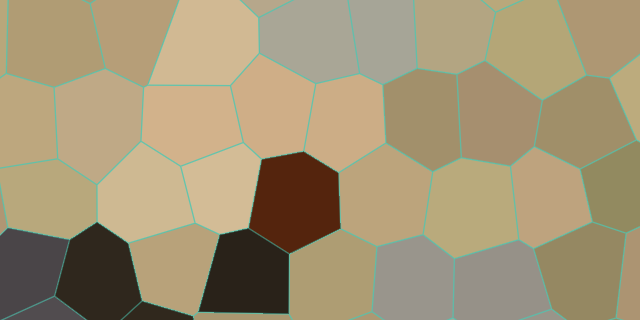
Write a Shadertoy shader that draws this background.

```glsl
// Irregular mosaic of flat earth-toned Voronoi cells with hairline teal seams.
// Sites sit on a staggered, jittered grid; each cell takes one colour from
// soft regional fields, and exact bisector distances draw the seams.

vec3 hash32(vec2 p)
{
    vec3 q = fract(p.xyx * vec3(0.1031, 0.1030, 0.0973));
    q += dot(q, q.yxz + 33.33);
    return fract((q.xxy + q.yzz) * q.zyx);
}

// Site of a grid cell, in grid units; alternate rows are staggered
vec2 sitePosition(vec2 id)
{
    vec2 stagger = vec2(0.5 * mod(id.y, 2.0) - 0.25, 0.0);
    return id + 0.5 + stagger + 0.56 * (hash32(id + 17.0).xy - 0.5);
}

vec3 cellColor(vec2 id, vec2 site)
{
    vec3 h = hash32(id + 71.0);

    // Olive to tan ground, with a little warm or green drift
    vec3 color = mix(vec3(0.58, 0.52, 0.38), vec3(0.75, 0.67, 0.50), h.x);
    color += (h.y - 0.5) * vec3(0.06, 0.0, 0.04);

    // Warm glow from peach to cream, left of the middle
    vec2 toGlow = site - vec2(0.72, 0.66);
    vec3 glow = mix(vec3(0.83, 0.69, 0.54), vec3(0.87, 0.81, 0.66), h.z * h.z);
    color = mix(color, glow, exp(-4.0 * dot(toGlow, toGlow)));

    // Cool grey at both ends of a leaning band
    float bandDistance = abs(site.x - 1.43 + 0.3 * site.y);
    float mist = (1.0 - smoothstep(0.14, 0.28, bandDistance))
               * smoothstep(0.18, 0.32, abs(site.y - 0.5));
    color = mix(color, mix(vec3(0.58, 0.56, 0.53), vec3(0.67, 0.67, 0.61), h.y), mist);

    // Broken run of shadow along the lower left, capped by one ember cell
    if (id.y < 0.5 && id.x < 3.5 && abs(id.x - 2.0) > 0.5) {
        vec3 shade = mix(vec3(0.29, 0.27, 0.28), vec3(0.18, 0.15, 0.11), step(0.5, id.x));
        color = shade * (0.88 + 0.24 * h.x);
    }
    if (distance(id, vec2(3.0, 1.0)) < 0.5) color = vec3(0.33, 0.14, 0.05);
    return color;
}

void mainImage(out vec4 fragColor, in vec2 fragCoord)
{
    const float cellsPerHeight = 4.0;
    vec2 p = fragCoord / iResolution.y * cellsPerHeight;

    // Nearest site
    vec2 nearId = vec2(0.0), nearSite = vec2(0.0);
    float nearest = 1e3;
    for (int j = -2; j <= 2; j++)
    for (int i = -2; i <= 2; i++) {
        vec2 id = floor(p) + vec2(i, j);
        vec2 site = sitePosition(id);
        float d = distance(p, site);
        if (d < nearest) {
            nearest = d;
            nearId = id;
            nearSite = site;
        }
    }

    // Distance to the closest bisector with a neighbouring site
    float edge = 1e3;
    for (int j = -2; j <= 2; j++)
    for (int i = -2; i <= 2; i++) {
        if (i == 0 && j == 0) continue;
        vec2 site = sitePosition(nearId + vec2(i, j));
        edge = min(edge, dot(0.5 * (nearSite + site) - p, normalize(site - nearSite)));
    }
    edge /= cellsPerHeight;

    // Antialiased seam, fainter over dark cells
    vec3 color = cellColor(nearId, nearSite / cellsPerHeight);
    float seam = clamp((0.0021 - edge) * iResolution.y + 0.5, 0.0, 1.0);
    float luma = dot(color, vec3(0.30, 0.59, 0.11));
    color = mix(color, vec3(0.30, 0.78, 0.70), seam * mix(0.45, 0.95, luma));
    fragColor = vec4(color, 1.0);
}
```
